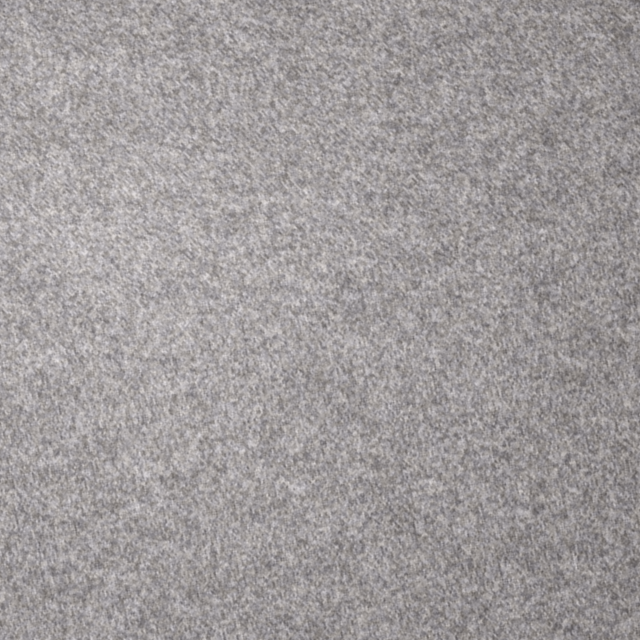
Write a Shadertoy shader that draws this texture.

```glsl
// Draws soft grey felted wool cloth with fine slanted fibres and broad side lighting.

const vec3  WOOL_TINT      = vec3(0.0, -0.018, -0.016); // offset from the red level
const vec3  COOL_SHIFT     = vec3(-0.008, -0.004, 0.012);
const vec2  GLOW_CENTRE    = vec2(0.16, 0.64);
const float GLOW_LEVEL     = 0.706;
const float GLOW_FALLOFF   = 0.158;
const vec2  FIBRE_DENSITY  = vec2(300.0, 185.0);  // across, along
const float UPPER_LEAN     = 0.75;                // radians from vertical
const float LOWER_LEAN     = 0.22;
const float FIBRE_CONTRAST = 0.112;
const float SPECK_DENSITY  = 370.0;
const float SPECK_CONTRAST = 0.075;
const float TUFT_DENSITY   = 125.0;
const float TUFT_CONTRAST  = 0.045;
const vec2  STREAK_DENSITY = vec2(24.0, 62.0);
const float STREAK_CONTRAST = 0.027;
const float CLOUD_DENSITY  = 17.0;
const float CLOUD_CONTRAST = 0.012;

// Integer hash of a lattice cell, 0 to 1
float hash(ivec2 cell, uint seed) {
    uint h = uint(cell.x) * 1597334677u ^ uint(cell.y) * 3812015801u ^ seed * 2654435769u;
    h = (h ^ (h >> 16)) * 2246822519u;
    h = (h ^ (h >> 13)) * 3266489917u;
    h ^= h >> 16;
    return float(h >> 8) / 16777216.0;
}

// Smooth value noise, -1 to 1
float noise(vec2 p, uint seed) {
    ivec2 cell = ivec2(floor(p));
    vec2 f = fract(p);
    f = f * f * (3.0 - 2.0 * f);
    float low  = mix(hash(cell, seed), hash(cell + ivec2(1, 0), seed), f.x);
    float high = mix(hash(cell + ivec2(0, 1), seed), hash(cell + ivec2(1, 1), seed), f.x);
    return 2.0 * mix(low, high, f.y) - 1.0;
}

vec2 rotate(vec2 p, float angle) {
    float c = cos(angle), s = sin(angle);
    return vec2(c * p.x + s * p.y, c * p.y - s * p.x);
}

// Short fibres: diagonal in the upper cloth, nearly upright lower down
float fibres(vec2 uv) {
    float upper = noise(rotate(uv, UPPER_LEAN) * FIBRE_DENSITY, 1u);
    float lower = noise(rotate(uv, LOWER_LEAN) * FIBRE_DENSITY, 2u);
    float blend = smoothstep(0.25, 0.85, uv.y + 0.2 * (0.5 - uv.x));
    // Keep the contrast constant where the two layers overlap
    return mix(lower, upper, blend) / length(vec2(blend, 1.0 - blend));
}

void mainImage(out vec4 fragColor, in vec2 fragCoord) {
    vec2 uv = fragCoord / iResolution.y;

    // Broad light from the left
    float level = GLOW_LEVEL - GLOW_FALLOFF * length(uv - GLOW_CENTRE);

    // Uneven wool: clouds, horizontal streaks and small tufts
    vec2 drift = 0.01 * vec2(noise(uv * 21.0, 3u), noise(uv * 21.0, 4u));
    level += CLOUD_CONTRAST * noise(rotate(uv, 0.4) * CLOUD_DENSITY, 5u);
    level += STREAK_CONTRAST * noise((uv + drift) * STREAK_DENSITY, 6u);
    level += TUFT_CONTRAST * noise(rotate(uv, 0.6) * TUFT_DENSITY, 7u);

    // Fine surface grain
    level += FIBRE_CONTRAST * fibres(uv);
    level += SPECK_CONTRAST * noise(rotate(uv, 0.9) * SPECK_DENSITY, 8u);

    // Faint bluish and warm yarns
    float cool = noise(rotate(uv, 0.3) * vec2(110.0, 150.0), 9u);
    vec3 colour = level + WOOL_TINT + COOL_SHIFT * cool;
    fragColor = vec4(clamp(colour, 0.0, 1.0), 1.0);
}
```
